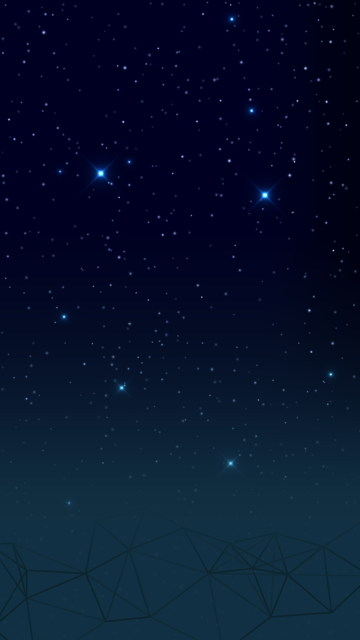
A Shadertoy shader for this background:

```glsl
// Night sky over a dim triangular mesh: a vertical gradient with a shaded right
// side, hashed grids of small stars, a few bright stars with diagonal rays, and
// a network that joins every pair of nearby nodes. Lengths are in canvas heights.
#define SKY_TOP vec3(0.0, 0.004, 0.133)
#define SKY_MID vec3(0.016, 0.055, 0.148)
#define SKY_LOW vec3(0.072, 0.190, 0.262)
#define MESH_COLOR vec3(0.035, 0.125, 0.155)
#define STAR_TINT vec3(0.72, 0.86, 1.0)
#define GLOW_TINT vec3(0.05, 0.42, 0.78)
#define GLOW_TINT_LOW vec3(0.12, 0.52, 0.66)
#define STAR_RADIUS 0.0016
#define LINK_LENGTH 0.132
#define LINE_WIDTH 0.0010

const int BRIGHT_COUNT = 11;
const int NODE_COUNT = 24;

// Bright stars: canvas position, size, brightness
const vec4 BRIGHT[BRIGHT_COUNT] = vec4[](
    vec4(0.280, 0.729, 1.00, 1.0), vec4(0.736, 0.695, 0.95, 1.0),
    vec4(0.641, 0.276, 0.80, 0.4), vec4(0.644, 0.970, 0.50, 0.9),
    vec4(0.699, 0.827, 0.52, 0.9), vec4(0.359, 0.747, 0.40, 0.7),
    vec4(0.167, 0.732, 0.40, 0.6), vec4(0.178, 0.505, 0.52, 0.7),
    vec4(0.338, 0.394, 0.66, 0.6), vec4(0.919, 0.415, 0.48, 0.7),
    vec4(0.192, 0.214, 0.45, 0.25));

// Mesh nodes in canvas position
const vec2 NODES[NODE_COUNT] = vec2[](
    vec2(0.035, 0.151), vec2(0.074, 0.109), vec2(0.238, 0.104), vec2(0.359, 0.141),
    vec2(0.294, 0.029), vec2(0.417, 0.036), vec2(0.579, 0.104), vec2(0.637, 0.151),
    vec2(0.701, 0.112), vec2(0.752, 0.036), vec2(0.799, 0.102), vec2(0.898, 0.146),
    vec2(0.921, 0.043), vec2(0.074, 0.065), vec2(-0.02, 0.020), vec2(0.620, -0.02),
    vec2(0.100, -0.04), vec2(0.266, 0.186), vec2(0.405, 0.206), vec2(0.764, 0.167),
    vec2(1.030, 0.100), vec2(1.020, 0.190), vec2(0.510, 0.175), vec2(-0.03, 0.150));

vec4 hash4(vec2 p) {
    vec4 q = fract(p.xyxy * vec4(0.1031, 0.1030, 0.0973, 0.1099));
    q += dot(q, q.wzxy + 33.33);
    return fract((q.xxyz + q.yzzw) * q.zywx);
}

// One jittered star per occupied grid cell
float starLayer(vec2 p, float cells, float density, float seed) {
    vec2 cell = floor(p * cells);
    vec4 rnd = hash4(cell + seed);
    vec4 rnd2 = hash4(cell + seed + 71.7);
    vec2 offset = (fract(p * cells) - mix(vec2(0.15), vec2(0.85), rnd.xy)) / cells;
    float radius = STAR_RADIUS * mix(0.75, 1.4, rnd2.x * rnd2.x);
    float light = mix(0.25, 1.0, rnd.w * rnd.w);
    return step(rnd.z, density) * light * exp(-dot(offset, offset) / (radius * radius));
}

// White core, soft halo and two crossed diagonal rays
vec3 brightStar(vec2 d, float size, float light, vec3 tint) {
    d /= size;
    float r2 = dot(d, d);
    vec2 diag = abs(vec2(d.x + d.y, d.x - d.y)) * 0.7071;
    float rays = exp(-diag.x / 0.0014 - diag.y / 0.012)
               + exp(-diag.y / 0.0014 - diag.x / 0.012);
    float core = exp(-r2 / 0.000014);
    float halo = 0.45 * exp(-r2 / 0.00008) + 0.13 * exp(-r2 / 0.0004);
    float rayLight = 0.9 * smoothstep(0.35, 0.8, size);
    return light * (core * vec3(0.75, 0.95, 1.0) + tint * (halo + rays * rayLight));
}

float segmentDistance(vec2 p, vec2 a, vec2 b) {
    vec2 ab = b - a;
    float t = clamp(dot(p - a, ab) / dot(ab, ab), 0.0, 1.0);
    return length(p - a - ab * t);
}

// Lines between nearby nodes; longer links are fainter
float meshCover(vec2 p, vec2 scale, float pixel) {
    float cover = 0.0;
    for (int i = 0; i < NODE_COUNT; i++) {
        vec2 a = NODES[i] * scale;
        for (int j = i + 1; j < NODE_COUNT; j++) {
            vec2 b = NODES[j] * scale;
            float span = length(b - a);
            if (span > LINK_LENGTH) continue;
            float line = 1.0 - smoothstep(0.0, LINE_WIDTH + pixel, segmentDistance(p, a, b));
            cover = max(cover, line * mix(1.0, 0.4, smoothstep(0.09, LINK_LENGTH, span)));
        }
    }
    return cover;
}

void mainImage(out vec4 fragColor, in vec2 fragCoord) {
    vec2 uv = fragCoord / iResolution.xy;
    vec2 scale = vec2(iResolution.x / iResolution.y, 1.0);
    vec2 p = uv * scale;

    // Sky gradient, shaded towards the upper right side
    vec3 color = mix(SKY_MID, SKY_TOP, smoothstep(0.42, 0.66, uv.y));
    color = mix(SKY_LOW, color, smoothstep(0.16, 0.50, uv.y));
    color *= 1.0 - 0.5 * smoothstep(0.7, 1.05, uv.x) * smoothstep(0.25, 0.65, uv.y);

    // Mesh fades out above the lower edge
    if (uv.y < 0.24) {
        float fade = 1.0 - smoothstep(0.08, 0.23, uv.y);
        color = mix(color, MESH_COLOR, meshCover(p, scale, 1.0 / iResolution.y) * fade * 0.85);
    }

    // Small stars thin out near the horizon
    float stars = starLayer(p, 34.0, 0.44, 3.0) + 0.65 * starLayer(p, 53.0, 0.30, 19.0);
    color += STAR_TINT * stars * mix(0.05, 1.0, smoothstep(0.14, 0.58, uv.y));

    // Bright stars turn from blue to teal lower down
    for (int i = 0; i < BRIGHT_COUNT; i++) {
        vec4 star = BRIGHT[i];
        vec3 tint = mix(GLOW_TINT_LOW, GLOW_TINT, smoothstep(0.35, 0.7, star.y));
        color += brightStar(p - star.xy * scale, star.z, star.w, tint);
    }
    fragColor = vec4(min(color, 1.0), 1.0);
}
```
